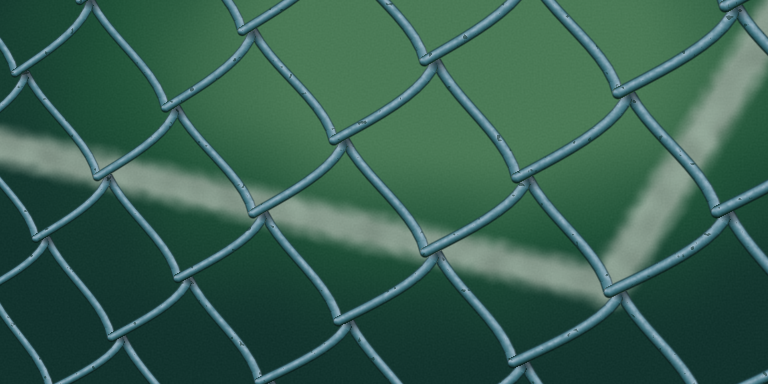
Write a Shadertoy shader that draws this pattern.

```glsl
const vec3 SHADE = vec3(0.07, 0.20, 0.18);
const vec3 TURF = vec3(0.12, 0.32, 0.22);
const vec3 SUNLIT = vec3(0.29, 0.48, 0.34);
const vec3 CHALK = vec3(0.56, 0.63, 0.58);
const vec3 STEEL = vec3(0.21, 0.43, 0.48);
const vec3 GLINT = vec3(0.59, 0.70, 0.76);

vec2 hash2(vec2 p) {
    p = vec2(dot(p, vec2(127.1, 311.7)), dot(p, vec2(269.5, 183.3)));
    return 2.0 * fract(sin(p) * 43758.5) - 1.0;
}

float gradientNoise(vec2 p) {
    vec2 i = floor(p), f = fract(p);
    vec2 u = f * f * (3.0 - 2.0 * f);
    vec2 e = vec2(1.0, 0.0);
    float low = mix(dot(hash2(i), f), dot(hash2(i + e), f - e), u.x);
    float high = mix(dot(hash2(i + e.yx), f - e.yx), dot(hash2(i + 1.0), f - 1.0), u.x);
    return mix(low, high, u.y);
}

// Vector from the closest point of a segment, and position along it
vec3 fromSegment(vec2 p, vec2 a, vec2 b) {
    vec2 d = b - a;
    float t = clamp(dot(p - a, d) / dot(d, d), 0.0, 1.0);
    return vec3(p - a - d * t, t);
}

vec2 bezier(vec2 a, vec2 b, vec2 c, vec2 d, float t) {
    float s = 1.0 - t;
    return s * s * s * a + 3.0 * s * s * t * b + 3.0 * s * t * t * c + t * t * t * d;
}

// Skewed lattice that widens towards the right
vec2 knot(float i, float j) {
    vec2 k = vec2(0.052 + 0.220 * j - 0.0026 * j * j + (0.159 + 0.013 * j) * i,
                  0.812 - 0.268 * j + (0.182 - 0.0104 * j) * i);
    return k + 0.0091 * i * i + 0.004 * hash2(vec2(i, j) + 7.0);
}

// Uppermost wire: xy = offset in radii, z = height, w = priority
void traceWire(vec2 p, vec2 a, vec2 b, vec2 leave, vec2 arrive,
               float heightA, float heightB, float radius, inout vec4 top) {
    const float STEPS = 10.0;
    vec2 d = b - a;
    if (length(p - 0.5 * (a + b)) > 0.62 * length(d)) return;
    vec3 nearest = vec3(9.0, 9.0, 0.0);
    vec2 previous = a;
    for (float n = 1.0; n <= STEPS; n++) {
        vec2 next = bezier(a, a + d * leave, b - d * arrive, b, n / STEPS);
        vec3 hit = fromSegment(p, previous, next);
        if (length(hit.xy) < length(nearest.xy))
            nearest = vec3(hit.xy, (n - 1.0 + hit.z) / STEPS);
        previous = next;
    }
    vec2 offset = nearest.xy / radius;
    float height = mix(heightA, heightB, nearest.z);
    float priority = height - 40.0 * max(length(offset) - 1.0, 0.0);
    if (priority > top.w) top = vec4(offset, height, priority);
}

vec4 traceFence(vec2 p, float radius) {
    vec4 top = vec4(9.0, 9.0, 0.0, -1e4);
    vec2 hook = vec2(-0.016, -0.003), crest = vec2(0.013, -0.003);
    for (float i = -3.0; i <= 6.0; i++)
    for (float j = -2.0; j <= 6.0; j++) {
        vec2 k = knot(i, j);
        traceWire(p, k + crest, knot(i, j + 1.0) + hook,
                  vec2(0.25, 0.35), vec2(0.10, 0.35), 0.0, 0.9, radius, top);
        traceWire(p, k + hook, knot(i + 1.0, j) + crest,
                  vec2(0.35, 0.25), vec2(0.10, 0.40), 1.0, 0.0, radius, top);
    }
    return top;
}

vec3 field(vec2 p) {
    vec2 q = (p - vec2(1.2, 0.87)) / vec2(0.92, 0.52);
    float glow = exp(-dot(q, q)) + 0.06 * gradientNoise(p * 5.0);
    vec3 color = mix(SHADE, TURF, smoothstep(0.02, 0.42, glow));
    color = mix(color, SUNLIT, smoothstep(0.30, 0.80, glow));

    // Blurred boundary lines meeting in a corner
    vec2 corner = vec2(1.585, 0.255);
    float side = length(fromSegment(p, vec2(-0.1, 0.643), corner).xy);
    float end = length(fromSegment(p, corner, vec2(2.04, 0.99)).xy) - 0.008;
    float edge = min(side, end) + 0.012 * gradientNoise(p * 28.0);
    float chalk = 1.0 - smoothstep(0.015, 0.070, edge);
    return mix(color, CHALK * (1.0 + 0.15 * gradientNoise(p * 16.0)), 0.92 * chalk);
}

// Rounded metal with a lit band, worn specks and dark contacts
vec3 shadeWire(vec2 p, vec2 offset, float height) {
    float lit = dot(offset, vec2(0.1, 1.0));
    float wear = gradientNoise(p * 55.0) + 0.5 * gradientNoise(p * 130.0);
    vec3 color = mix(SHADE * 0.8, STEEL, smoothstep(-0.95, -0.1, lit));
    float band = (lit - 0.25) / 0.36;
    color = mix(color, GLINT, exp(-band * band) * (0.85 + 0.5 * wear));
    color *= 1.0 - 0.4 * smoothstep(0.65, 1.0, length(offset));
    color = mix(color, SHADE, 0.6 * smoothstep(0.32, 0.5, wear));
    return color * mix(0.5, 1.0, smoothstep(0.0, 0.12, height));
}

void mainImage(out vec4 fragColor, in vec2 fragCoord) {
    vec2 p = fragCoord / iResolution.y;
    float radius = mix(0.0105, 0.0165, p.x * 0.5);
    vec4 wire = traceFence(p, radius);
    float soft = 0.8 / (iResolution.y * radius) + 0.06;
    float cover = 1.0 - smoothstep(1.0 - soft, 1.0 + soft, length(wire.xy));
    vec3 color = mix(field(p), shadeWire(p, wire.xy, wire.z), cover);
    color += 0.025 * gradientNoise(p * 190.0);
    fragColor = vec4(color, 1.0);
}
```
